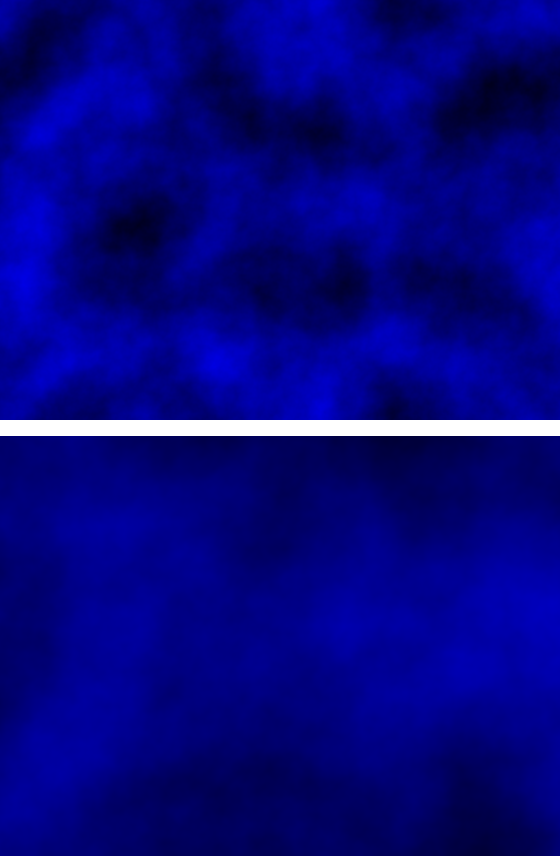
Top, the full canvas; bottom, a detail of the centre.
Give the GLSL for this texture, as a Shadertoy shader.

```glsl
// Soft blue clouds: dark and bright drifts of fractal gradient noise.
// Seven octaves on wrapping lattices are summed, so the canvas tiles;
// slopes favour the diagonals, and the sum sets the strength of the blue.

const float TAU = 6.2831853;

// Integer hash of a lattice point, from 0 to 1
float hash(ivec2 cell, int seed) {
    uint h = uint(cell.x) * 1597334677u ^ uint(cell.y) * 3812015801u
           ^ uint(seed) * 2798796415u;
    h = (h ^ (h >> 16)) * 2146121005u;
    h = (h ^ (h >> 15)) * 2221713035u;
    h ^= h >> 16;
    return float(h & 65535u) / 65536.0;
}

// Slope direction gathered near the diagonals, mostly across rising drifts
vec2 slopeDirection(ivec2 cell, int seed) {
    float angle = TAU * hash(cell, seed);
    angle -= 0.15 * cos(2.0 * angle);
    angle += 0.18 * sin(4.0 * angle);
    return vec2(cos(angle), sin(angle));
}

// Height given by a wrapped lattice corner at an offset from it
float cornerHeight(vec2 corner, vec2 offset, vec2 period, int seed) {
    return dot(slopeDirection(ivec2(mod(corner + 0.5, period)), seed), offset);
}

// Gradient noise that repeats after a whole number of cells
float tiledNoise(vec2 p, vec2 period, int seed) {
    vec2 cell = floor(p);
    vec2 f = p - cell;
    vec2 fade = f * f * f * (f * (f * 6.0 - 15.0) + 10.0);
    vec2 right = vec2(1.0, 0.0);
    vec2 up = vec2(0.0, 1.0);
    float low = mix(cornerHeight(cell, f, period, seed),
                    cornerHeight(cell + right, f - right, period, seed), fade.x);
    float high = mix(cornerHeight(cell + up, f - up, period, seed),
                     cornerHeight(cell + 1.0, f - 1.0, period, seed), fade.x);
    return mix(low, high, fade.y);
}

// Octaves of halving size and falling strength, shifted so lattices never align
float clouds(vec2 uv) {
    vec2 period = vec2(4.0, 3.0);
    float amplitude = 1.0;
    float sum = 0.0;
    for (int octave = 0; octave < 7; octave++) {
        vec2 shift = fract(float(octave) * vec2(0.618, 0.382) + 0.23);
        sum += amplitude * tiledNoise(uv * period + shift, period, octave + 37);
        period *= 2.0;
        amplitude *= 0.53;
    }
    return sum;
}

void mainImage(out vec4 fragColor, in vec2 fragCoord) {
    vec2 uv = fragCoord / iResolution.xy;
    float blue = clamp(0.515 + 0.54 * clouds(uv), 0.0, 1.0);
    fragColor = vec4(0.0, 0.0, blue, 1.0);
}
```
